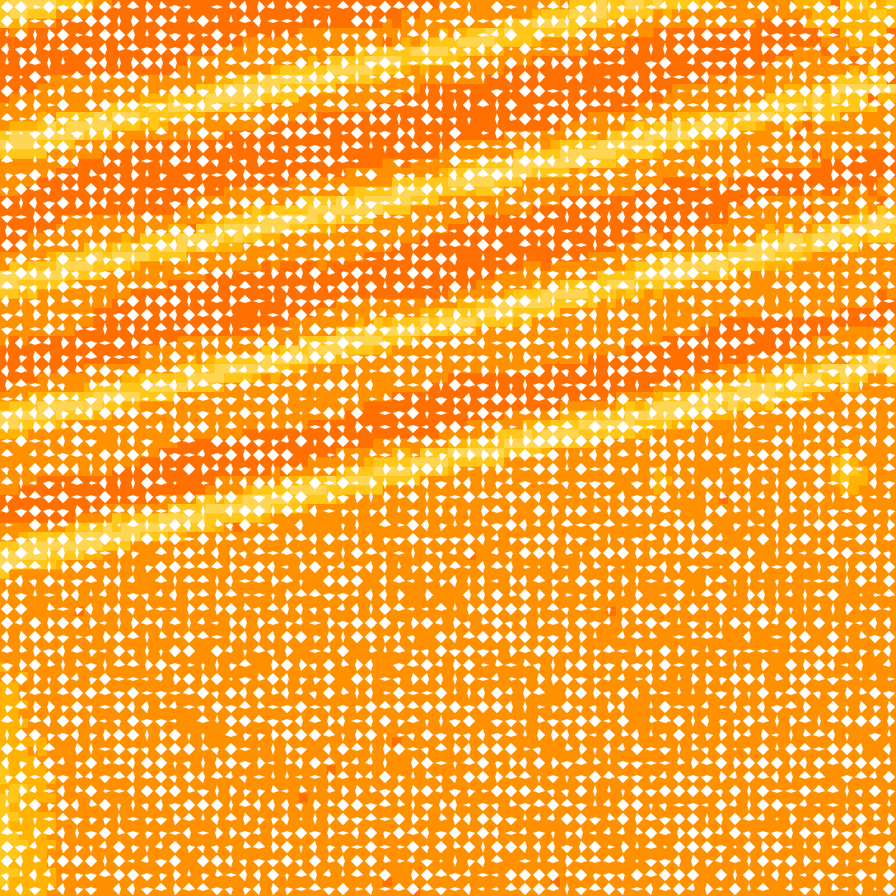
A Shadertoy shader for this background:

```glsl
// Slanted golden bands on an orange mosaic, overlaid with a lattice of white stitches.
#define MARKS 64.0        // stitches per side
#define BLOCKS 96.0       // colour blocks per side
#define SLOPE 0.224       // rise of the bands
#define LAST_BAND 0.625   // depth of the lowest band at the left edge
#define BAND_GAP 0.1535   // distance between bands
#define LONG_ARM 0.43     // stitch arm lengths, in cells
#define SHORT_ARM 0.14
#define SAMPLES 3         // antialiasing samples per axis

const vec3 DEEP   = vec3(1.00, 0.44, 0.00);
const vec3 ORANGE = vec3(1.00, 0.57, 0.00);
const vec3 AMBER  = vec3(1.00, 0.70, 0.00);
const vec3 YELLOW = vec3(1.00, 0.78, 0.10);
const vec3 PALE   = vec3(1.00, 0.84, 0.32);

float hash(vec2 p) {
    vec3 q = fract(vec3(p.xyx) * 0.1031);
    q += dot(q, q.yzx + 33.33);
    return fract((q.x + q.y) * q.z);
}

float cornerSlope(vec2 corner, vec2 offset) {
    float angle = 6.2832 * hash(corner);
    return dot(vec2(cos(angle), sin(angle)), offset);
}

float gradientNoise(vec2 p) {
    vec2 i = floor(p), f = fract(p);
    vec2 w = f * f * f * (f * (f * 6.0 - 15.0) + 10.0);
    vec2 e = vec2(1.0, 0.0);
    return mix(mix(cornerSlope(i, f), cornerSlope(i + e.xy, f - e.xy), w.x),
               mix(cornerSlope(i + e.yx, f - e.yx), cornerSlope(i + 1.0, f - 1.0), w.x), w.y);
}

float glow(vec2 p, vec2 center, vec2 size) {
    vec2 d = (p - center) / size;
    return exp(-dot(d, d));
}

// Flat palette colour of the block holding uv
vec3 mosaic(vec2 uv) {
    vec2 block = floor(uv * BLOCKS);
    vec2 p = (block + 0.5) / BLOCKS;
    float grain = hash(block + 17.0) - 0.5;
    float soft = gradientNoise(p * vec2(9.0, 14.0) + 5.0);
    float frayed = smoothstep(0.78, 1.0, p.x) * smoothstep(0.35, 0.8, p.y);

    // Height above the lowest band, split into repeats
    float rise = LAST_BAND - (1.0 - p.y) - SLOPE * p.x;
    float index = floor(rise / BAND_GAP);
    float above = rise - index * BAND_GAP;

    // Dark streak over each band, narrow at the left and fading at the right
    float opening = smoothstep(-0.1, 0.3, p.x + 0.08 * index);
    float middle = mix(0.042, 0.060 + 0.010 * index, opening);
    float halfWidth = mix(0.016, 0.027 + 0.004 * index, opening);
    halfWidth *= 1.0 - 0.6 * smoothstep(0.72, 0.95, p.x);
    float streak = halfWidth - abs(above - middle) + 0.025 * soft + 0.006 * grain;
    vec3 color = rise > 0.0 && streak > 0.0 ? DEEP : ORANGE;

    // Soft lights at the corners and the right side
    float light = 1.0 * glow(p, vec2(-0.02, 0.08), vec2(0.09, 0.22));
    light += 0.9 * glow(p, vec2(0.96, 1.0), vec2(0.09, 0.06));
    light += 0.9 * glow(p, vec2(0.945, 0.475), vec2(0.022, 0.030));
    light += 0.7 * glow(p, vec2(0.735, 0.465), vec2(0.015, 0.018));
    light += 0.25 * soft + 0.2 * grain;
    if (light > 0.48) color = AMBER;
    if (light > 0.82) color = YELLOW;

    // Bright bands
    float nearest = max(round(rise / BAND_GAP), 0.0);
    float away = abs(rise - nearest * BAND_GAP);
    away += grain * mix(0.007, 0.016, frayed) + 0.006 * soft;
    if (away < 0.0185) color = AMBER;
    if (away < 0.0155) color = YELLOW;
    if (away < 0.0060) color = PALE;

    // Stray dark specks, denser where the bands fray
    float speckChance = 0.0015 + 0.045 * frayed;
    return hash(block + 71.0) < speckChance ? DEEP : color;
}

float armLength(vec2 cell, float side) {
    return hash(cell + side * 37.0) < 0.32 ? SHORT_ARM : LONG_ARM;
}

// Diamond stitch whose four arms vary in length
float stitch(vec2 uv) {
    vec2 cell = floor(uv * MARKS);
    vec2 p = fract(uv * MARKS) - 0.5;
    vec2 arms = vec2(armLength(cell, p.x > 0.0 ? 1.0 : 2.0),
                     armLength(cell, p.y > 0.0 ? 3.0 : 4.0));
    float present = step(0.035, hash(cell + 203.0));
    return present * step(dot(abs(p) / arms, vec2(1.0)), 1.0);
}

void mainImage(out vec4 fragColor, in vec2 fragCoord) {
    vec3 sum = vec3(0.0);
    for (int i = 0; i < SAMPLES * SAMPLES; i++) {
        vec2 shift = (vec2(i % SAMPLES, i / SAMPLES) + 0.5) / float(SAMPLES) - 0.5;
        vec2 uv = (fragCoord + shift) / iResolution.xy;
        sum += mix(mosaic(uv), vec3(1.0), stitch(uv));
    }
    fragColor = vec4(sum / float(SAMPLES * SAMPLES), 1.0);
}
```
